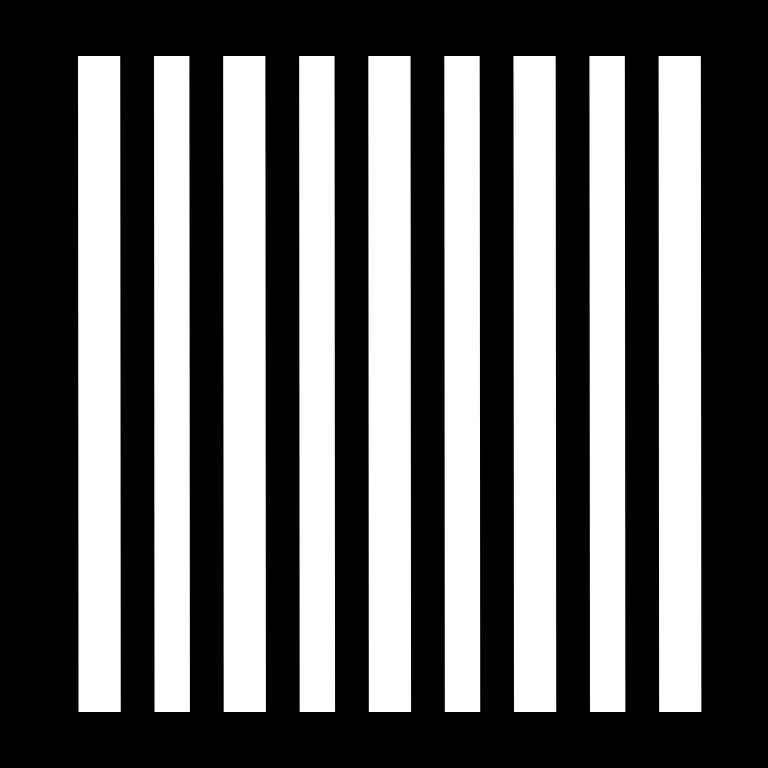
Write a Shadertoy shader that draws this pattern.

```glsl
// Nine upright white bars on black, alternating wide and narrow, with a very slight lean.
#define BAR_COUNT 9.0
#define PITCH 0.0945
#define WIDE_WIDTH 0.0550
#define NARROW_WIDTH 0.0461
#define BAR_HEIGHT 0.8542
#define CENTER_SHIFT vec2(0.0074, 0.0)
#define LEAN 0.0008
#define BACK_COLOR vec3(0.0)
#define BAR_COLOR vec3(1.0)

// Signed distance to an axis-aligned box
float boxDistance(vec2 p, vec2 halfSize) {
    vec2 d = abs(p) - halfSize;
    return length(max(d, 0.0)) + min(max(d.x, d.y), 0.0);
}

// Distance to the nearest bar of the finite row
float barsDistance(vec2 p) {
    float lastBar = 0.5 * (BAR_COUNT - 1.0);
    float bar = clamp(floor(p.x / PITCH + 0.5), -lastBar, lastBar);
    float isNarrow = mod(bar + lastBar, 2.0);
    float width = mix(WIDE_WIDTH, NARROW_WIDTH, isNarrow);
    return boxDistance(p - vec2(bar * PITCH, 0.0), 0.5 * vec2(width, BAR_HEIGHT));
}

void mainImage(out vec4 fragColor, in vec2 fragCoord) {
    float canvasSize = min(iResolution.x, iResolution.y);
    vec2 p = (fragCoord - 0.5 * iResolution.xy) / canvasSize - CENTER_SHIFT;
    p.x += LEAN * p.y; // lower ends drift right

    // One-pixel edge coverage
    float coverage = clamp(0.5 - barsDistance(p) * canvasSize, 0.0, 1.0);
    fragColor = vec4(mix(BACK_COLOR, BAR_COLOR, coverage), 1.0);
}
```
